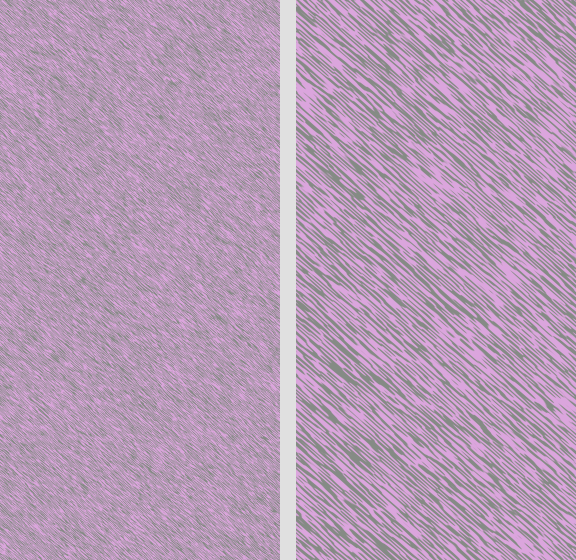
Left: the whole. Right: its middle third, enlarged.
Reproduce this texture procedurally as a Shadertoy shader.

```glsl
// Fine plum and grey fibres slanting down to the right, like brushed fur.
// Staggered rows of stretched noise, each contrasted with its neighbour, are
// cut into two tones, then averaged over each pixel for smooth edges.

const vec3 PLUM = vec3(0.86, 0.647, 0.865);
const vec3 GREY = vec3(0.52, 0.545, 0.52);
const float SLANT = 0.72;           // fall of the fibres, in radians
const float ROWS = 640.0;           // fibre rows per canvas width
const float SEGMENTS = 52.0;        // fibre segments per canvas width
const vec2 PATCHES = vec2(18.0, 42.0);
const int SAMPLES = 6;              // samples along each pixel side

// Integer hash of a lattice cell, from 0 to 1.
float hash(vec2 cell) {
    uvec2 q = uvec2(ivec2(cell)) * uvec2(1597u, 3571u);
    uint n = (q.x ^ (q.y << 9)) * 747796405u + 28917u;
    n = ((n >> 15) ^ n) * 277803737u;
    n = ((n >> 13) ^ n) * 668265u;
    return float((n >> 8) & 65535u) / 65535.0;
}

float ease(float t) {
    return t * t * (3.0 - 2.0 * t);
}

// Smooth noise along one row, centred on zero.
float rowNoise(float x, float row) {
    float cell = floor(x);
    return mix(hash(vec2(cell, row)), hash(vec2(cell + 1.0, row)), ease(x - cell)) - 0.5;
}

// A row shifted at random so that segment ends do not line up.
float staggeredRow(float x, float row) {
    return rowNoise(x + 7.0 * hash(vec2(row, 913.0)), row);
}

// Neighbouring rows oppose each other, which keeps the lines distinct.
float fibres(vec2 p) {
    float row = floor(p.y);
    float a = staggeredRow(p.x, row);
    float b = staggeredRow(p.x, row + 1.0);
    float c = staggeredRow(p.x, row + 2.0);
    return mix(a - 0.6 * b, b - 0.6 * c, ease(p.y - row));
}

// Broad, gently stretched light and dark areas.
float patches(vec2 p) {
    float row = floor(p.y);
    return mix(rowNoise(p.x, row + 5000.0), rowNoise(p.x, row + 5001.0), ease(p.y - row));
}

// Share of plum at a point given in canvas widths.
float plumShare(vec2 p, float slant, float bias) {
    vec2 along = vec2(cos(slant), -sin(slant));
    vec2 q = vec2(dot(p, along), dot(p, vec2(-along.y, along.x)));
    float tone = fibres(q * vec2(SEGMENTS, ROWS)) + 0.13 * patches(q * PATCHES);
    return smoothstep(-0.06, 0.06, tone + bias);
}

void mainImage(out vec4 fragColor, in vec2 fragCoord) {
    float share = 0.0;
    for (int j = 0; j < SAMPLES; j++) {
        for (int i = 0; i < SAMPLES; i++) {
            vec2 offset = (vec2(i, j) + 0.5) / float(SAMPLES) - 0.5;
            share += plumShare((fragCoord + offset) / iResolution.x, SLANT, 0.036);
        }
    }
    share /= float(SAMPLES * SAMPLES);
    fragColor = vec4(mix(GREY, PLUM, share), 1.0);
}
```
